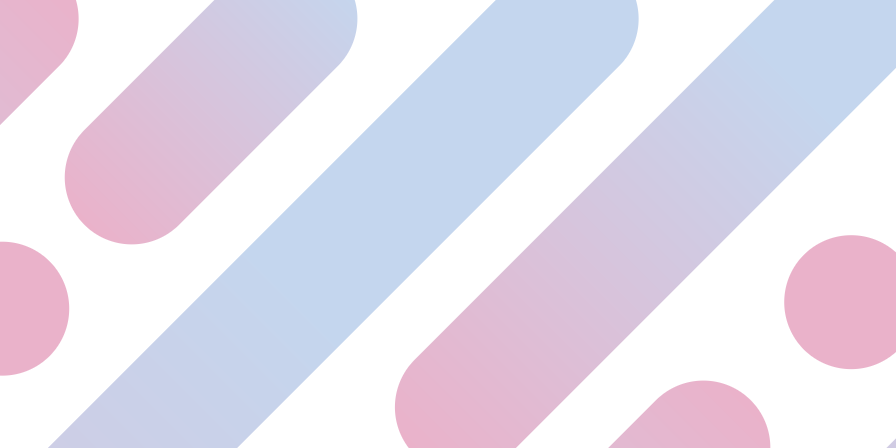
This background is drawn by a Shadertoy shader. Its source:

```glsl
// Diagonal rounded bars and two discs on white, shaded from pink to pale blue.
// Every shape is a capsule on a 45 degree axis: a signed distance gives its
// smooth edge and the position along the axis gives its gradient.

const vec3 PAPER = vec3(1.0);
const vec3 PINK = vec3(0.918, 0.698, 0.792);
const vec3 BLUE = vec3(0.769, 0.839, 0.933);
const vec2 AXIS = vec2(0.70710678);   // unit direction, up and right
const float RADIUS = 0.1495;          // half width of all shapes
const int COUNT = 8;

// Centre of one rounded end, in canvas heights
const vec2 ANCHOR[COUNT] = vec2[COUNT](
    vec2(0.026, 0.958), vec2(0.294, 0.604),
    vec2(1.276, 0.958), vec2(1.031, 0.091),
    vec2(1.570, 0.001), vec2(2.000, -0.190),
    vec2(0.005, 0.311), vec2(1.900, 0.3255));

// Start and end of the core segment along the axis, from the anchor
const vec2 SPAN[COUNT] = vec2[COUNT](
    vec2(-2.0, 0.0), vec2(0.0, 0.501),
    vec2(-3.0, 0.0), vec2(0.0, 3.0),
    vec2(-2.0, 0.0), vec2(-1.0, 1.0),
    vec2(0.0), vec2(0.0));

// Axis positions where the colour is fully pink and fully blue
const vec2 STOPS[COUNT] = vec2[COUNT](
    vec2(0.149, -1.25), vec2(-0.149, 0.65),
    vec2(-3.60, -0.86), vec2(-0.149, 1.04),
    vec2(0.149, -1.25), vec2(-0.90, 0.60),
    vec2(1.0, 2.0), vec2(1.0, 2.0));

float capsuleDistance(vec2 offset, float along, vec2 span) {
    return length(offset - AXIS * clamp(along, span.x, span.y)) - RADIUS;
}

vec3 gradientColor(float along, vec2 stops) {
    float blend = (along - stops.x) / (stops.y - stops.x);
    return mix(PINK, BLUE, clamp(blend, 0.0, 1.0));
}

void mainImage(out vec4 fragColor, in vec2 fragCoord) {
    vec2 point = fragCoord / iResolution.y;
    float pixel = 1.0 / iResolution.y;
    vec3 color = PAPER;

    // Lay each shape over the paper
    for (int i = 0; i < COUNT; i++) {
        vec2 offset = point - ANCHOR[i];
        float along = dot(offset, AXIS);
        float edge = capsuleDistance(offset, along, SPAN[i]);
        float coverage = clamp(0.5 - edge / pixel, 0.0, 1.0);
        color = mix(color, gradientColor(along, STOPS[i]), coverage);
    }

    fragColor = vec4(color, 1.0);
}
```
